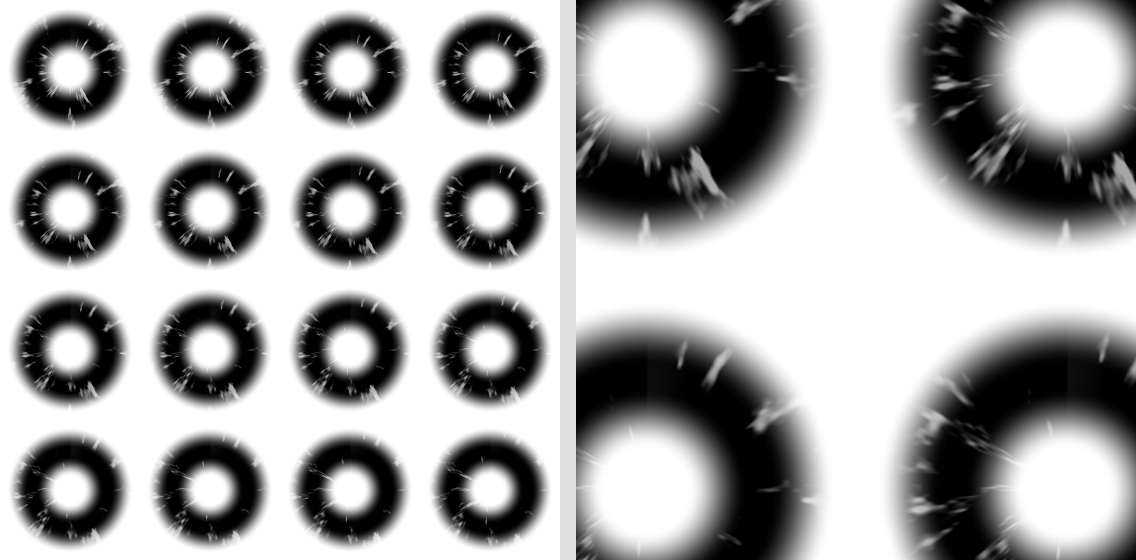
Left: the whole. Right: its middle third, enlarged.
Write a three.js fragment shader that draws this pattern.

```glsl
#define REPEATS 4.0
#define HOLE_FADE vec2(0.10, 0.24)
#define RIM_FADE vec2(0.30, 0.45)
#define STREAK_CELLS vec2(24.0, 5.0)
#define STREAK_RANGE vec2(0.59, 0.78)
#define STREAK_LIGHT 0.65
#define OCTAVES 4
#define DRIFT 0.015
#define WEDGE_LIGHT 0.22
#define WEDGE_TURN 0.07
#define TAU 6.2831853

varying vec2 vUv;

float hash(vec2 p) {
  return fract(sin(dot(p, vec2(127.1, 311.7))) * 43758.5453);
}

// Value noise that wraps along x after the given period
float wrappedNoise(vec2 p, float period) {
  vec2 i = floor(p);
  vec2 f = fract(p);
  f = f * f * (3.0 - 2.0 * f);
  float x0 = mod(i.x, period);
  float x1 = mod(i.x + 1.0, period);
  float low = mix(hash(vec2(x0, i.y)), hash(vec2(x1, i.y)), f.x);
  float high = mix(hash(vec2(x0, i.y + 1.0)), hash(vec2(x1, i.y + 1.0)), f.x);
  return mix(low, high, f.y);
}

// Layered noise in polar space: x is the turn, y the radius
float streakNoise(vec2 polar) {
  vec2 cells = STREAK_CELLS;
  float sum = 0.0;
  float total = 0.0;
  float weight = 1.0;
  for (int k = 0; k < OCTAVES; k++) {
    float shift = 17.0 * float(k);
    sum += weight * wrappedNoise(polar * cells + vec2(0.0, shift), cells.x);
    total += weight;
    weight *= 0.66;
    cells *= 2.0;
  }
  return sum / total;
}

void main() {
  vec2 grid = vUv * REPEATS;
  vec2 cell = mod(floor(grid), REPEATS);
  vec2 p = fract(grid) - 0.5;
  float radius = length(p);
  float turn = fract(atan(p.x, p.y + 1e-6) / TAU);

  // Streaks flow outward from one ring to the next, row by row from the top
  float order = cell.x + REPEATS * (REPEATS - 1.0 - cell.y);
  float flow = radius - DRIFT * order;
  float streaks = smoothstep(STREAK_RANGE.x, STREAK_RANGE.y,
                             streakNoise(vec2(turn, flow)));

  // Faint wedge of light just clockwise of the top
  float wedge = smoothstep(0.0, 0.004, turn)
              * (1.0 - smoothstep(0.0, WEDGE_TURN, turn))
              * wrappedNoise(vec2(0.5, flow * 9.0), 1.0);

  // Soft dark ring with a white hole
  float ring = smoothstep(HOLE_FADE.x, HOLE_FADE.y, radius)
             * (1.0 - smoothstep(RIM_FADE.x, RIM_FADE.y, radius));
  float glow = max(streaks * STREAK_LIGHT, wedge * WEDGE_LIGHT);
  float shade = 1.0 - ring * (1.0 - glow);

  gl_FragColor = vec4(vec3(shade), 1.0);
}
```
